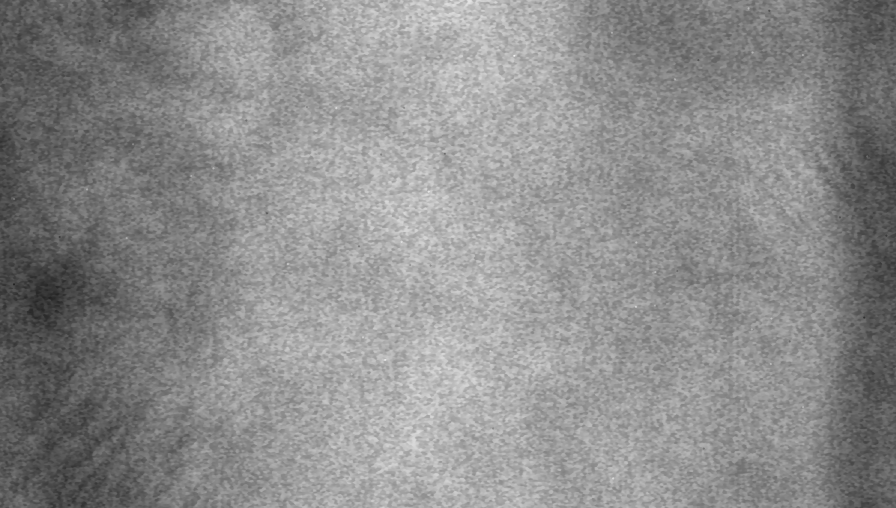
This texture is drawn by a Shadertoy shader. Its source:

```glsl
// A worn grey cloth backdrop: a pale vertical glow between dark sides.
// Broad light comes from smoothsteps and soft blots; the stains, grain,
// brush strokes and dust all come from cellular noise and sines.

vec3 hash3(vec2 cell) {
    vec3 h = fract(cell.xyx * vec3(0.1031, 0.1030, 0.0973));
    h += dot(h, h.yxz + 33.33);
    return fract((h.xxy + h.yzz) * h.zyx);
}

// Smooth cellular noise: random values blended around jittered points, -0.5 to 0.5
float cellNoise(vec2 p) {
    vec2 cell = floor(p), f = p - cell;
    float total = 0.0, weightSum = 0.0;
    for (int j = -1; j <= 1; j++)
    for (int i = -1; i <= 1; i++) {
        vec2 offset = vec2(i, j);
        vec3 h = hash3(cell + offset + 100.0);
        vec2 d = offset + h.xy - f;
        float weight = exp(-4.0 * dot(d, d));
        total += weight * h.z;
        weightSum += weight;
    }
    return total / weightSum - 0.5;
}

// Layered stains, from broad clouds down to small flecks
float mottle(vec2 p) {
    float sum = 0.0, amplitude = 1.0;
    for (int octave = 0; octave < 5; octave++) {
        sum += amplitude * cellNoise(p);
        p = mat2(1.6, 1.2, -1.2, 1.6) * p + 7.3;
        amplitude *= 0.72;
    }
    return sum;
}

// Soft elliptical patch of light
float blot(vec2 uv, vec2 centre, vec2 radius) {
    vec2 d = (uv - centre) / radius;
    return exp(-dot(d, d));
}

// Patch of parallel brush marks running along an angle
float strokes(vec2 p, vec2 centre, float angle, float radius) {
    vec2 d = p - centre;
    float c = cos(angle), s = sin(angle);
    vec2 q = vec2(c * d.x + s * d.y, c * d.y - s * d.x);
    return cellNoise(q * vec2(9.0, 90.0)) * exp(-dot(d, d) / (radius * radius));
}

// Sparse dust: one small dot in a few of the cells, light or dark
float dust(vec2 p, float density) {
    vec2 cell = floor(p), f = p - cell;
    vec3 h = hash3(cell + 311.0);
    float d = length(f - mix(vec2(0.2), vec2(0.8), h.xy));
    float tone = fract(h.z * 57.0) < 0.6 ? 1.0 : -1.0;
    return tone * step(h.z, density) * (1.0 - smoothstep(0.02, 0.07, d));
}

// Large-scale light across the canvas
float backdropLight(vec2 uv, float wobble) {
    float light = mix(0.30, 0.60, smoothstep(-0.02, 0.36, uv.x + 0.05 * wobble));
    float glow = (uv.x - 0.51) / 0.13;
    light += 0.095 * exp(-glow * glow);
    light -= 0.03 * smoothstep(0.65, 0.80, uv.x);
    float edge = uv.x + 0.03 * wobble + 0.008 * sin(uv.y * 9.0 + 1.2);
    light -= 0.23 * smoothstep(0.90, 0.97, edge);

    // Top glow and the dark upper right
    light += 0.06 * blot(uv, vec2(0.50, 1.00), vec2(0.12, 0.16));
    light += 0.07 * blot(uv, vec2(0.25, 1.00), vec2(0.08, 0.20));
    light -= 0.12 * blot(uv, vec2(0.73, 0.97), vec2(0.07, 0.10));
    light -= 0.11 * blot(uv, vec2(0.83, 0.89), vec2(0.11, 0.09));
    light -= 0.09 * blot(uv, vec2(0.92, 0.99), vec2(0.06, 0.09));
    light += 0.08 * blot(uv, vec2(0.98, 0.87), vec2(0.06, 0.16));
    light += 0.04 * blot(uv, vec2(0.88, 0.80), vec2(0.05, 0.05));

    // Left side
    light -= 0.05 * blot(uv, vec2(0.13, 0.90), vec2(0.05, 0.16));
    light += 0.05 * blot(uv, vec2(0.10, 0.61), vec2(0.06, 0.09));
    light -= 0.08 * blot(uv, vec2(0.06, 0.45), vec2(0.06, 0.08));
    light += 0.05 * blot(uv, vec2(0.10, 0.27), vec2(0.06, 0.09));
    light -= 0.05 * blot(uv, vec2(0.18, 0.05), vec2(0.07, 0.12));

    // Centre and lower right
    light -= 0.03 * blot(uv, vec2(0.60, 0.61), vec2(0.06, 0.05));
    light -= 0.03 * blot(uv, vec2(0.52, 0.39), vec2(0.10, 0.04));
    light -= 0.04 * blot(uv, vec2(0.47, 0.02), vec2(0.04, 0.05));
    light -= 0.05 * blot(uv, vec2(0.79, 0.48), vec2(0.06, 0.08));
    light -= 0.05 * blot(uv, vec2(0.72, 0.33), vec2(0.04, 0.07));
    light += 0.05 * blot(uv, vec2(0.78, 0.17), vec2(0.09, 0.14));
    return light;
}

void mainImage(out vec4 fragColor, in vec2 fragCoord) {
    vec2 uv = fragCoord / iResolution.xy;
    float aspect = iResolution.x / iResolution.y;
    vec2 p = uv * vec2(aspect, 1.0);

    float stain = mottle(p * 5.0 + 3.0);
    float light = backdropLight(uv, stain) + 0.10 * stain;

    // Cloth: fine grain stretched sideways and faint uneven threads
    float grain = cellNoise(p * vec2(170.0, 250.0));
    float thread = sin(p.x * 410.0 + 3.0 * sin(p.y * 11.0)) * cellNoise(p * vec2(60.0, 8.0));
    light += (0.10 + 0.16 * light) * grain + 0.03 * thread;

    // Brush marks and dust
    light += 0.16 * strokes(p, vec2(0.91 * aspect, 0.67), -0.95, 0.11);
    light += 0.13 * strokes(p, vec2(0.13 * aspect, 0.10), 0.90, 0.20);
    light += 0.16 * dust(p * 22.0, 0.07);

    fragColor = vec4(vec3(clamp(light, 0.0, 1.0)), 1.0);
}
```
